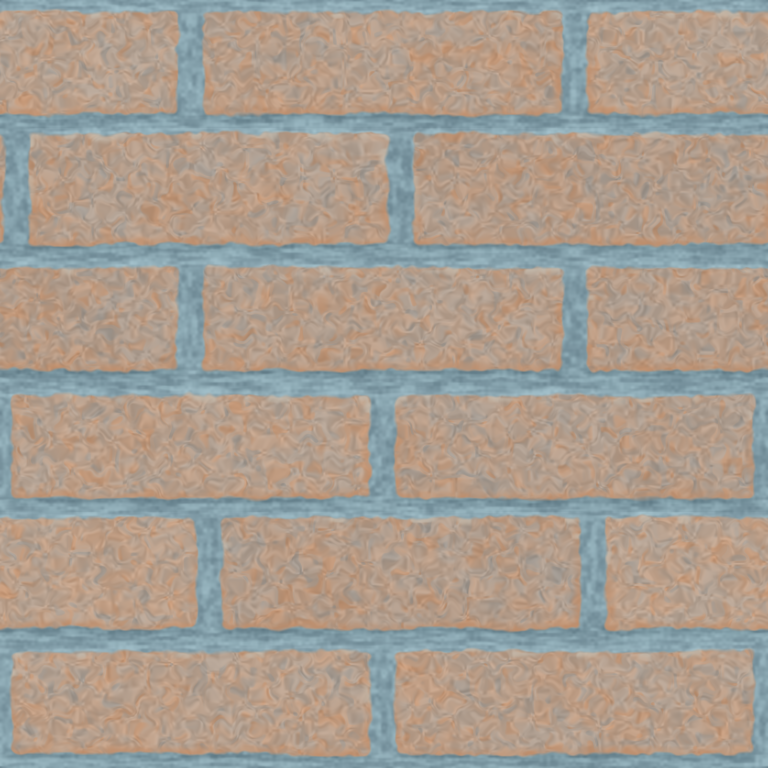
A three.js fragment shader for this texture:

```glsl
varying vec2 vUv;

float hash(vec2 p) {
  vec3 q = fract(p.xyx * 0.1031);
  q += dot(q, q.yzx + 33.33);
  return fract((q.x + q.y) * q.z);
}

// Value noise that wraps at the canvas borders
float noise(vec2 uv, vec2 cells) {
  vec2 p = uv * cells;
  vec2 i = floor(p);
  vec2 f = fract(p);
  f = f * f * (3.0 - 2.0 * f);
  float a = hash(mod(i, cells));
  float b = hash(mod(i + vec2(1.0, 0.0), cells));
  float c = hash(mod(i + vec2(0.0, 1.0), cells));
  float d = hash(mod(i + 1.0, cells));
  return mix(mix(a, b, f.x), mix(c, d, f.x), f.y);
}

float roundedBox(vec2 p, vec2 halfSize, float radius) {
  vec2 q = abs(p) - halfSize + radius;
  return length(max(q, 0.0)) + min(max(q.x, q.y), 0.0) - radius;
}

vec3 brickColor(vec2 uv, vec2 id, float d, float side) {
  vec2 warp = vec2(noise(uv, vec2(70.0)), noise(uv + 0.37, vec2(70.0))) - 0.5;
  vec2 g = uv + warp * 0.014;
  float patches = noise(g, vec2(22.0, 28.0));
  float grain = noise(g, vec2(84.0, 104.0));
  float fine = noise(g + 0.21, vec2(190.0, 210.0));
  float fleck = noise(g + 0.63, vec2(96.0, 88.0));

  vec3 color = mix(vec3(0.70, 0.635, 0.58), vec3(0.735, 0.60, 0.50),
                   clamp(0.42 + (patches - 0.5) * 0.7 + (grain - 0.5) * 1.0, 0.0, 1.0));
  color = mix(color, vec3(0.77, 0.56, 0.41), 0.55 * smoothstep(0.66, 0.95, fleck));
  color = mix(color, vec3(0.58, 0.58, 0.57), 0.5 * smoothstep(0.32, 0.06, fleck));
  color += (fine - 0.5) * 0.10 + (grain - 0.5) * 0.04;
  color += (hash(id + 7.0) - 0.5) * vec3(0.025, 0.018, 0.012);

  // Warm rim, strongest along the bottom, with pale chips
  float rim = smoothstep(-0.013, -0.002, d);
  color = mix(color, vec3(0.75, 0.55, 0.41), rim * (0.35 - 0.2 * side) * (0.5 + grain));
  float chips = smoothstep(0.55, 0.85, noise(uv + 0.11, vec2(60.0, 90.0)));
  return mix(color, vec3(0.77, 0.74, 0.69), rim * chips * (0.45 + 0.25 * side));
}

vec3 mortarColor(vec2 uv, float d, float side, float head) {
  float bed = noise(uv, vec2(32.0, 190.0)) * 0.6 + noise(uv, vec2(75.0, 260.0)) * 0.4;
  float upright = noise(uv, vec2(150.0, 55.0)) * 0.5 + noise(uv, vec2(130.0)) * 0.5;
  float streak = mix(bed, upright, head);
  vec3 color = mix(vec3(0.455, 0.56, 0.605), vec3(0.575, 0.69, 0.73),
                   smoothstep(0.1, 0.9, streak));
  color += (noise(uv, vec2(210.0)) - 0.5) * 0.06;

  // Shade under each brick, light on the ledge above it
  float near = smoothstep(0.013, 0.0, d) * (1.0 - head);
  color -= 0.07 * near * max(-side, 0.0);
  return color + 0.05 * near * max(side, 0.0);
}

void main() {
  // Six courses of two bricks; every third course is taller and shifted
  float row = floor(vUv.y * 6.0);
  float tall = 1.0 - step(0.5, abs(mod(row, 3.0) - 1.0));
  float x = vUv.x * 2.0 - 0.5 * mod(row, 2.0) - 0.047 * tall + 0.003;
  vec2 id = vec2(mod(floor(x), 2.0), row);
  vec2 p = vec2((fract(x) - 0.5) / 2.0, (fract(vUv.y * 6.0) - 0.5) / 6.0);
  p.y -= mix(0.0015, 0.004, tall);
  vec2 halfSize = vec2(0.2335, mix(0.0668, 0.0722, tall));

  // Worn outline
  float d = roundedBox(p, halfSize, 0.007);
  d += (noise(vUv, vec2(36.0, 44.0)) - 0.5) * 0.006;
  d += (noise(vUv, vec2(110.0)) - 0.5) * 0.004;

  float side = smoothstep(-0.05, 0.05, p.y) * 2.0 - 1.0;
  float head = 1.0 - smoothstep(-0.008, 0.004, abs(p.y) - halfSize.y);
  vec3 brick = brickColor(vUv, id, d, side);
  vec3 mortar = mortarColor(vUv, d, side, head);
  gl_FragColor = vec4(mix(brick, mortar, smoothstep(-0.0025, 0.0025, d)), 1.0);
}
```
